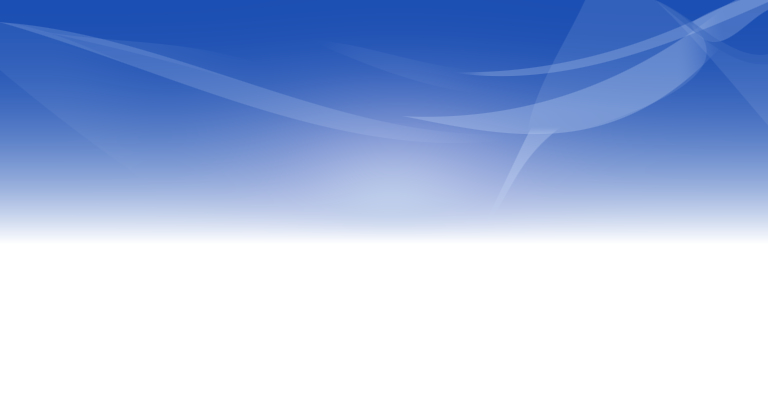
Write a Shadertoy shader that draws this background.

```glsl
// Translucent curved ribbons over a blue sky that fades through a soft glow to white.

// Colours
const vec3 SKY_BLUE   = vec3(0.11, 0.31, 0.70);
const vec3 LAVENDER   = vec3(0.72, 0.72, 0.90);
const vec3 PALE_CYAN  = vec3(0.78, 0.86, 0.94);
const vec3 VEIL_LIGHT = vec3(0.77, 0.84, 0.96);
const vec3 FOLD_BLUE  = vec3(0.16, 0.35, 0.71);

// Layout in percent of the canvas: x from the left, y down from the top
const float HORIZON       = 59.3;
const float FADE_POWER    = 2.2;
const vec2  HALO_CENTRE   = vec2(52.0, 42.0);
const vec2  HALO_RADIUS   = vec2(19.0, 20.0);
const vec2  CORE_CENTRE   = vec2(51.0, 50.0);
const vec2  CORE_RADIUS   = vec2(10.0, 12.0);
const float HALO_STRENGTH = 0.48;
const float CORE_STRENGTH = 0.55;

// Cubic that passes through four values at four knots
float curve(float t, vec4 k, vec4 v) {
    vec4 d = t - k;
    return v.x * d.y * d.z * d.w / ((k.x - k.y) * (k.x - k.z) * (k.x - k.w))
         + v.y * d.x * d.z * d.w / ((k.y - k.x) * (k.y - k.z) * (k.y - k.w))
         + v.z * d.x * d.y * d.w / ((k.z - k.x) * (k.z - k.y) * (k.z - k.w))
         + v.w * d.x * d.y * d.z / ((k.w - k.x) * (k.w - k.y) * (k.w - k.z));
}

// Antialiased step at zero
float edge(float d) {
    return clamp(d / max(fwidth(d), 1e-4) + 0.5, 0.0, 1.0);
}

// Area between two curves; fade holds start, full, full and end along it.
// q.x runs along the band and q.y across it.
float band(vec2 q, vec4 knots, vec4 nearSide, vec4 farSide, vec4 fade) {
    float inner = edge(q.y - curve(q.x, knots, nearSide));
    float outer = edge(curve(q.x, knots, farSide) - q.y);
    return inner * outer * smoothstep(fade.x, fade.y, q.x)
         * (1.0 - smoothstep(fade.z, fade.w, q.x));
}

float glow(vec2 p, vec2 centre, vec2 radius) {
    vec2 d = (p - centre) / radius;
    return exp(-dot(d, d));
}

void veil(inout vec3 col, float mask, float opacity) {
    col = mix(col, VEIL_LIGHT, mask * opacity);
}

void mainImage(out vec4 fragColor, in vec2 fragCoord) {
    vec2 uv = fragCoord / iResolution.xy;
    vec2 p = 100.0 * vec2(uv.x, 1.0 - uv.y);
    float depth = clamp(p.y / HORIZON, 0.0, 1.0);

    // Sky and central glow
    vec3 col = mix(SKY_BLUE, vec3(1.0), pow(depth, FADE_POWER));
    float aboveHorizon = 1.0 - smoothstep(0.8, 1.0, depth);
    col = mix(col, LAVENDER, HALO_STRENGTH * aboveHorizon * glow(p, HALO_CENTRE, HALO_RADIUS));
    col = mix(col, PALE_CYAN, CORE_STRENGTH * aboveHorizon * glow(p, CORE_CENTRE, CORE_RADIUS));

    // Faint veils on the left and in the centre
    veil(col, band(p, vec4(0.0, 8.0, 16.0, 24.0), vec4(5.4, 9.0, 15.0, 20.0),
        vec4(17.0, 29.0, 40.0, 50.0), vec4(-2.0, -1.0, 6.0, 24.0)), 0.07);
    veil(col, band(p, vec4(0.0, 10.0, 20.0, 36.0), vec4(5.4, 8.8, 10.5, 17.0),
        vec4(5.4, 9.5, 14.0, 22.5), vec4(-2.0, -1.0, 16.0, 36.0)), 0.09);
    veil(col, band(p, vec4(40.0, 47.0, 55.0, 64.0), vec4(9.5, 11.5, 15.0, 17.3),
        vec4(9.5, 15.0, 20.0, 23.0), vec4(40.0, 48.0, 52.0, 64.0)), 0.06);

    // Long ribbon sweeping down from the left
    veil(col, band(p, vec4(0.0, 19.5, 39.0, 70.3), vec4(5.4, 12.6, 24.1, 31.9),
        vec4(5.4, 17.5, 29.2, 32.6), vec4(-2.0, -1.0, 40.0, 70.0)), 0.20);

    // Upright sheet and its tapering tail, both running downwards
    veil(col, band(p.yx, vec4(0.0, 12.0, 22.0, 33.0), vec4(76.2, 72.9, 70.3, 68.6),
        vec4(85.3, 92.0, 88.0, 73.0), vec4(-2.0, -1.0, 26.0, 33.0)), 0.13);
    veil(col, band(p.yx, vec4(31.6, 36.5, 45.5, 57.2), vec4(69.0, 67.7, 65.4, 62.2),
        vec4(72.5, 69.7, 66.4, 62.2), vec4(30.5, 33.0, 42.0, 57.0)), 0.35);

    // Bright ribbon rising to the right, with the slim one above it
    veil(col, band(p, vec4(39.1, 58.6, 75.5, 92.2), vec4(24.8, 28.2, 21.9, 4.9),
        vec4(24.8, 30.4, 31.6, 14.6), vec4(39.1, 50.0, 88.0, 94.5)), 0.30);
    veil(col, band(p, vec4(58.6, 69.0, 83.3, 100.0), vec4(17.5, 16.5, 10.2, -4.4),
        vec4(17.5, 18.2, 12.7, 0.5), vec4(58.6, 64.0, 101.0, 102.0)), 0.26);

    // Crossing folds in the upper right corner
    vec4 foldKnots = vec4(85.3, 89.8, 95.0, 100.0);
    vec4 foldTop = vec4(0.0, 4.9, 11.2, 13.2);
    vec4 foldFade = vec4(85.0, 86.0, 101.0, 102.0);
    veil(col, band(p, foldKnots, foldTop, vec4(0.0, 8.5, 19.5, 30.4), foldFade), 0.11);
    veil(col, band(p, vec4(89.8, 93.1, 96.4, 100.0), vec4(5.8, 2.4, 0.0, -2.9),
        vec4(5.8, 10.2, 7.3, 2.4), vec4(89.8, 90.5, 101.0, 102.0)), 0.24);
    float fold = band(p, foldKnots, foldTop, vec4(0.0, 6.8, 13.4, 15.6), foldFade);
    col = mix(col, FOLD_BLUE, 0.45 * fold);

    fragColor = vec4(col, 1.0);
}
```
